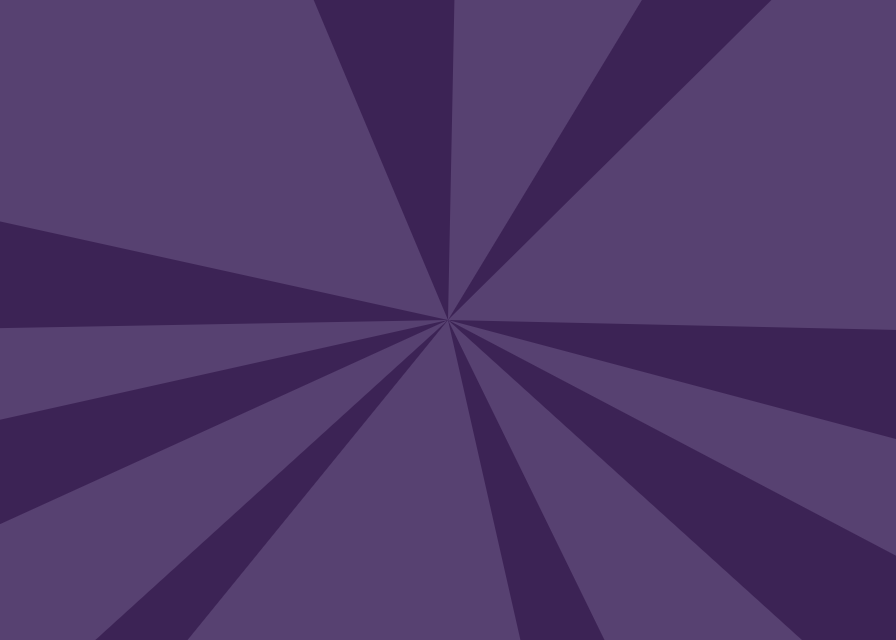
Reproduce this background procedurally as a Shadertoy shader.

```glsl
const vec3 LIGHT_PURPLE = vec3(0.343, 0.253, 0.443);
const vec3 DARK_PURPLE = vec3(0.235, 0.137, 0.333);
const vec2 BURST_CENTER = vec2(0.5, 0.5);
const float PI = 3.14159;

// Start and end angle of each dark ray, in degrees counterclockwise
const int RAY_COUNT = 8;
const vec2 RAY_SPANS[RAY_COUNT] = vec2[RAY_COUNT](
    vec2(44.69, 58.79), vec2(88.85, 112.77),
    vec2(167.59, 181.04), vec2(192.55, 204.50),
    vec2(222.22, 230.86), vec2(282.75, 296.06),
    vec2(317.88, 332.25), vec2(345.12, 358.73)
);

// Signed distance to a wedge with its tip at the origin
float wedgeDistance(float radius, float angle, vec2 span) {
    float middle = 0.5 * (span.x + span.y);
    float halfWidth = 0.5 * (span.y - span.x);
    float turn = abs(mod(angle - middle + PI, 2.0 * PI) - PI);
    return radius * sin(min(turn - halfWidth, 0.5 * PI));
}

void mainImage(out vec4 fragColor, in vec2 fragCoord) {
    // Position from the center, in canvas heights
    vec2 p = (fragCoord - BURST_CENTER * iResolution.xy) / iResolution.y;
    float pixel = 1.0 / iResolution.y;
    float radius = length(p);
    float angle = atan(p.y, radius > 0.0 ? p.x : 1.0);

    // Union of the rays
    float nearest = 1e3;
    for (int i = 0; i < RAY_COUNT; i++) {
        nearest = min(nearest, wedgeDistance(radius, angle, radians(RAY_SPANS[i])));
    }

    // Smooth edge, one pixel wide
    float rayMask = clamp(0.5 - nearest / pixel, 0.0, 1.0);
    fragColor = vec4(mix(LIGHT_PURPLE, DARK_PURPLE, rayMask), 1.0);
}
```
